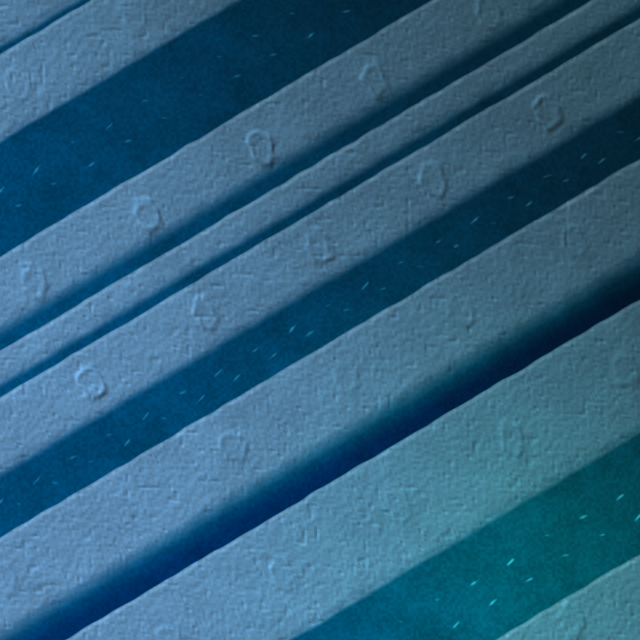
Give the GLSL for this texture, as a Shadertoy shader.

```glsl
const float SLOPE = 0.593;      // rise of the bars
const float STUD_PITCH = 0.178; // horizontal distance between studs
const float FLECK_PITCH = 0.057;

// Grooves: upper edge, lower edge, softness of the upper edge
const vec3 GROOVES[7] = vec3[7](
    vec3(0.074, 0.084, 0.004), vec3(0.221, 0.400, 0.003),
    vec3(0.517, 0.548, 0.012), vec3(0.602, 0.621, 0.006),
    vec3(0.742, 0.840, 0.007), vec3(0.998, 1.060, 0.016),
    vec3(1.270, 1.458, 0.003));

// Stud rows: position across the bars, horizontal phase, strength
const vec3 STUD_ROWS[6] = vec3[6](
    vec3(0.152, 0.030, 0.50), vec3(0.472, 0.052, 1.00),
    vec3(0.682, 0.143, 1.00), vec3(0.912, 0.008, 0.45),
    vec3(1.160, 0.088, 0.55), vec3(1.499, 0.002, 0.60));

float hash(vec2 p) {
    vec3 q = fract(vec3(p.xyx) * 0.1031);
    q += dot(q, q.yzx + 33.33);
    return fract((q.x + q.y) * q.z);
}

float noise(vec2 p) {
    vec2 i = floor(p), f = fract(p);
    f = f * f * (3.0 - 2.0 * f);
    return mix(mix(hash(i), hash(i + vec2(1, 0)), f.x),
               mix(hash(i + vec2(0, 1)), hash(i + vec2(1, 1)), f.x), f.y);
}

// Point on the bars with the given x and position across
vec2 onBar(float x, float across) {
    return vec2(x, 1.0 + SLOPE * x - across);
}

// Worn oval studs with a raised, broken rim
float studs(vec2 p) {
    float height = 0.0;
    for (int i = 0; i < 6; i++) {
        vec3 row = STUD_ROWS[i];
        float id = round((p.x - row.y) / STUD_PITCH);
        vec2 q = p - onBar(row.y + id * STUD_PITCH, row.x);
        q = vec2(dot(q, vec2(0.92, 0.39)), dot(q, vec2(0.39, -0.92)));
        float r = length(q / vec2(0.020, 0.029)) + 0.35 * (noise(p * 90.0) - 0.5);
        float rim = exp(-pow((r - 0.8) / 0.22, 2.0));
        float wear = mix(0.65, 1.0, hash(vec2(id, i) + 7.0));
        float broken = 0.4 + 0.9 * noise(p * 70.0 + 20.0);
        height += row.z * wear * (0.55 * rim * broken + 0.4 * smoothstep(1.1, 0.5, r));
    }
    return height;
}

float relief(vec2 p) {
    float grain = 0.20 * noise(p * 240.0) + 0.16 * noise(p * 125.0 + 40.0);
    float pits = smoothstep(0.76, 0.95, noise(p * 105.0 + 90.0));
    return grain - 0.22 * pits + studs(p);
}

// Two staggered lines of short bright flecks along a groove
float flecks(vec2 p, vec3 groove) {
    float light = 0.0;
    for (int i = 0; i < 2; i++) {
        float phase = 0.5 * float(i);
        float id = round(p.x / FLECK_PITCH - phase);
        float rnd = hash(vec2(id, groove.x * 100.0 + float(i)));
        float across = mix(groove.x, groove.y, 0.41 + 0.25 * float(i) + 0.06 * (rnd - 0.5));
        vec2 q = p - onBar((id + phase) * FLECK_PITCH, across);
        float a = mix(-0.2, 0.9, rnd);
        q = mat2(cos(a), -sin(a), sin(a), cos(a)) * q;
        float d = length(q / vec2(mix(0.006, 0.013, rnd), 0.0035));
        light += (0.3 + 0.7 * rnd) * smoothstep(1.2, 0.1, d + 0.5 * noise(p * 160.0));
    }
    return light;
}

void mainImage(out vec4 fragColor, in vec2 fragCoord) {
    vec2 p = fragCoord / iResolution.xy;
    float edge = max(0.0022, 1.2 / iResolution.y);
    float across = 1.0 - p.y + SLOPE * p.x + 0.003 * (noise(p * 45.0) - 0.5);

    // Blue light from the lower left, teal glow at the lower right
    float shade = smoothstep(0.22, 1.05, 0.6 * p.x + 0.5 * p.y);
    vec2 toGlow = p - vec2(0.83, 0.09);
    float glow = exp(-9.0 * dot(toGlow, toGlow));
    vec3 bar = mix(vec3(0.35, 0.53, 0.69), vec3(0.20, 0.32, 0.38), shade);
    bar += glow * vec3(-0.04, 0.07, 0.01);
    vec3 deep = mix(vec3(0.0, 0.27, 0.44), vec3(0.015, 0.13, 0.19), shade);
    deep += glow * vec3(0.0, 0.13, 0.06);
    vec3 navy = mix(vec3(0.0, 0.17, 0.37), vec3(0.01, 0.06, 0.11), shade);

    // Grooves, their lit lower lips and their flecks
    float cover = 0.0, lip = 0.0, sparkle = 0.0, narrow = 0.0;
    for (int i = 0; i < 7; i++) {
        vec3 g = GROOVES[i];
        float inside = smoothstep(g.x - g.z - edge, g.x + g.z + edge, across)
                     * smoothstep(g.y + edge, g.y - edge, across);
        cover = max(cover, inside);
        lip += exp(-pow((across - g.y - 0.005) / 0.0035, 2.0));
        lip -= 0.7 * exp(-pow((across - g.x + 0.006) / 0.010, 2.0));
        if (g.y - g.x > 0.09) sparkle += inside * flecks(p, g);
        if (i == 5) narrow = inside * smoothstep(1.0, 1.045, across);
    }

    // Grainy surface lit from the upper left
    vec2 toLight = vec2(-0.0022, 0.0022);
    float lit = relief(p - toLight) - relief(p + toLight);
    float mottle = noise(p * 16.0) + noise(p * 37.0) - 1.0;
    bar *= 1.0 + 0.06 * mottle + 0.55 * lit;
    bar += 0.07 * lip * (0.5 + noise(p * 60.0));

    deep = mix(deep, navy, narrow);
    deep *= 1.0 + 0.12 * mottle + 0.20 * (noise(p * 230.0) - 0.5);
    deep += sparkle * (vec3(0.12, 0.22, 0.24) + glow * vec3(0.05, 0.2, 0.18));

    fragColor = vec4(clamp(mix(bar, deep, cover), 0.0, 1.0), 1.0);
}
```
